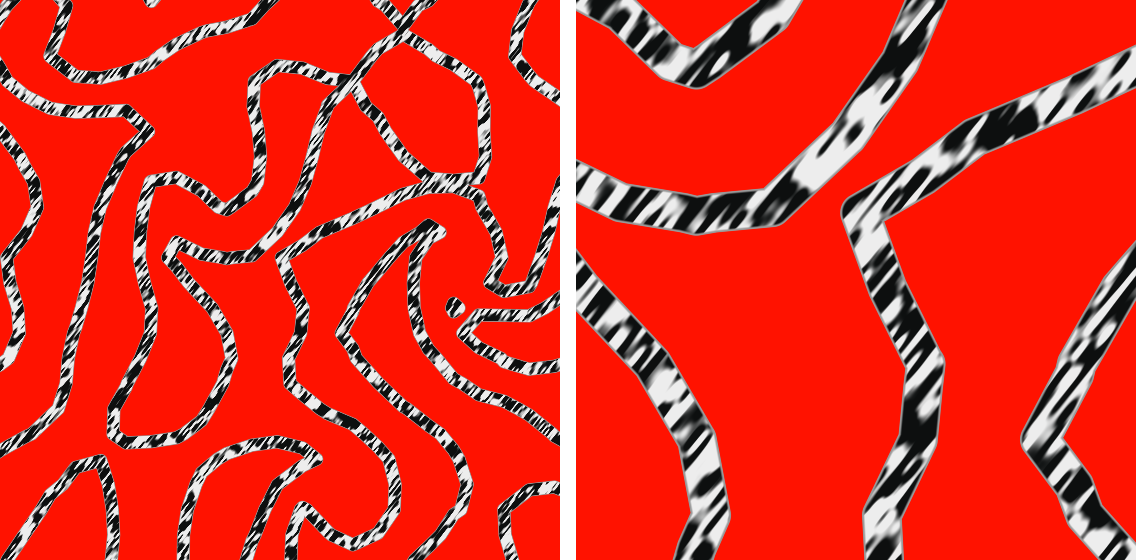
Left, the full canvas; right, a detail of the centre.
Give the GLSL for this pattern, as a WebGL 2 fragment shader.

```glsl
#version 300 es
precision highp float;
// Winding, curling ribbons with a scratchy black and white hatch on flat red.

uniform vec2 u_resolution;
out vec4 fragColor;

float hash(vec2 p) {
    return fract(sin(dot(p, vec2(12.9898, 78.233))) * 43758.5453);
}

float valueNoise(vec2 p) {
    vec2 i = floor(p), f = fract(p);
    f = f * f * (3.0 - 2.0 * f);
    return mix(mix(hash(i), hash(i + vec2(1, 0)), f.x),
               mix(hash(i + vec2(0, 1)), hash(i + vec2(1, 1)), f.x), f.y);
}

// Random waves, twisted around a few centres so that the contours curl up
float meanderField(vec2 p) {
    for (int i = 0; i < 4; i++) {
        vec2 centre = fract(vec2(0.10, 0.95) + float(i) * vec2(0.755, 0.57));
        vec2 d = p - centre;
        float turn = 2.6 * exp(-dot(d, d) / 0.014);
        float c = cos(turn), s = sin(turn);
        p = centre + mat2(c, s, -s, c) * d;
    }
    float sum = 0.0;
    for (int i = 0; i < 10; i++) {
        float n = float(i);
        float angle = 2.4 * n;
        float frequency = 18.0 + 10.0 * hash(vec2(n, 3.0));
        float phase = 6.2832 * hash(vec2(n, 7.0));
        sum += sin(frequency * dot(p, vec2(cos(angle), sin(angle))) + phase);
    }
    return sum;
}

float segmentDistance(vec2 p, vec2 a, vec2 b) {
    vec2 ab = b - a;
    float t = clamp(dot(p - a, ab) / max(dot(ab, ab), 1e-8), 0.0, 1.0);
    return length(p - a - ab * t);
}

// Corners of a grid cell, counted anticlockwise
ivec2 cellCorner(int k) {
    return ivec2(k == 1 || k == 2 ? 1 : 0, k / 2);
}

// Distance to the faceted zero contour, traced through the four nearest cells
float ribbonDistance(vec2 p) {
    float size = 0.045;
    vec2 origin = floor(p / size - 0.5);
    float corners[9];
    for (int i = 0; i < 9; i++) {
        corners[i] = meanderField((origin + vec2(i % 3, i / 3)) * size);
    }
    float nearest = 1.0;
    for (int cell = 0; cell < 4; cell++) {
        ivec2 base = ivec2(cell % 2, cell / 2);
        vec2 start = vec2(0.0);
        bool started = false;
        for (int edge = 0; edge < 4; edge++) {
            ivec2 a = base + cellCorner(edge);
            ivec2 b = base + cellCorner((edge + 1) % 4);
            float va = corners[a.x + 3 * a.y];
            float vb = corners[b.x + 3 * b.y];
            if (va * vb < 0.0) {
                vec2 crossing = (origin + mix(vec2(a), vec2(b), va / (va - vb))) * size;
                if (started) nearest = min(nearest, segmentDistance(p, start, crossing));
                start = crossing;
                started = !started;
            }
        }
    }
    return nearest;
}

// Fine slanted scratches, with some patches darker or lighter
float hatch(vec2 p) {
    vec2 along = vec2(0.62, 0.78);
    vec2 q = vec2(dot(p, along), dot(p, vec2(along.y, -along.x)));
    float scratches = valueNoise(q * vec2(60.0, 300.0));
    float patches = valueNoise(q * vec2(45.0, 110.0) + 31.0);
    return smoothstep(0.35, 0.65, scratches + 0.4 * (patches - 0.5));
}

void main() {
    float side = min(u_resolution.x, u_resolution.y);
    vec2 p = gl_FragCoord.xy / side;
    float pixel = 1.0 / side;

    vec3 red = vec3(1.0, 0.07, 0.0);
    vec3 black = vec3(0.05, 0.06, 0.06);
    vec3 white = vec3(0.93);
    vec3 rimGrey = vec3(0.60);

    float halfWidth = 0.0118;
    float d = ribbonDistance(p);
    vec3 ribbon = mix(black, white, hatch(p));
    ribbon = mix(ribbon, rimGrey, smoothstep(halfWidth - 0.002, halfWidth - 0.0005, d));

    float cover = 1.0 - smoothstep(halfWidth - 0.6 * pixel, halfWidth + 0.6 * pixel, d);
    fragColor = vec4(mix(red, ribbon, cover), 1.0);
}
```
